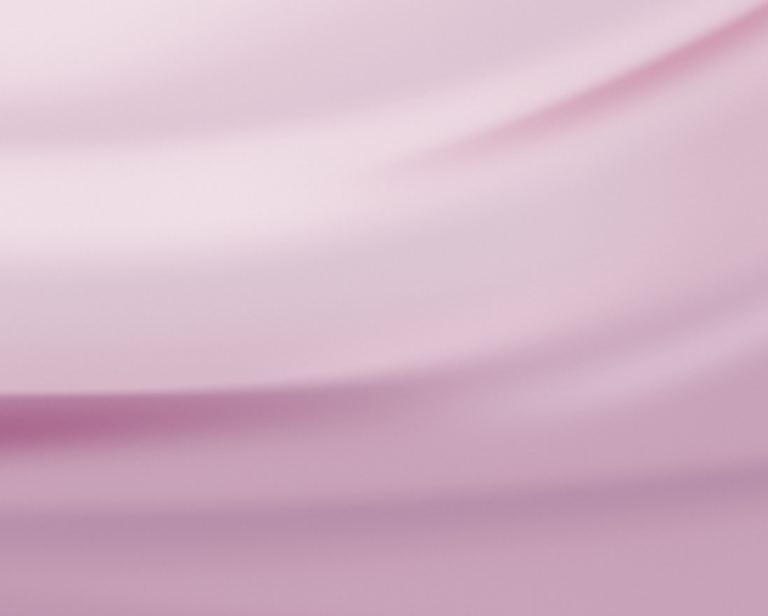
Give the GLSL for this background, as a Shadertoy shader.

```glsl
const vec3 PEARL = vec3(0.935, 0.868, 0.898);
const vec3 BLUSH = vec3(0.872, 0.765, 0.820);
const vec3 MIST  = vec3(0.862, 0.772, 0.825);
const vec3 ROSE  = vec3(0.840, 0.715, 0.782);
const vec3 MAUVE = vec3(0.786, 0.638, 0.722);
const vec3 PLUM  = vec3(0.715, 0.555, 0.665);
const vec3 WINE  = vec3(0.670, 0.400, 0.555);
const vec3 CREASE = vec3(0.810, 0.600, 0.695);

// Height of a fold line: cubic in x with coefficients k
float curve(float x, vec4 k) {
    return k.x + x * (k.y + x * (k.z + x * k.w));
}

// Soft ridge around d = 0 with separate widths on each side
float ridge(float d, float below, float above) {
    float t = d / (d < 0.0 ? below : above);
    return exp(-t * t);
}

vec2 hashGradient(vec2 cell) {
    vec2 q = vec2(dot(cell, vec2(127.1, 311.7)), dot(cell, vec2(269.5, 183.3)));
    return 2.0 * fract(sin(q) * 43758.5) - 1.0;
}

float gradientNoise(vec2 p) {
    vec2 i = floor(p), f = fract(p);
    vec2 u = f * f * f * (f * (f * 6.0 - 15.0) + 10.0);
    vec2 e = vec2(0.0, 1.0);
    float low = mix(dot(hashGradient(i), f),
                    dot(hashGradient(i + e.yx), f - e.yx), u.x);
    float high = mix(dot(hashGradient(i + e.xy), f - e.xy),
                     dot(hashGradient(i + e.yy), f - e.yy), u.x);
    return mix(low, high, u.y);
}

// Fine woven grain, summed over octaves
float grain(vec2 p) {
    float sum = 0.0, amplitude = 0.5;
    for (int i = 0; i < 3; i++) {
        sum += amplitude * gradientNoise(p);
        p = p * 2.03 + 17.0;
        amplitude *= 0.6;
    }
    return sum;
}

// Bright upper cloth with a grey valley and a pink crease
vec3 upperCloth(vec2 uv) {
    float x = uv.x;
    vec3 col = mix(PEARL, BLUSH, smoothstep(0.25, 1.1, x));

    float valley = uv.y - curve(x, vec4(0.787, 0.0, 0.29, 0.0));
    float valleyShade = ridge(valley, 0.045, mix(0.075, 0.26, smoothstep(0.0, 0.7, x)));
    col = mix(col, MIST - vec3(0.0, 0.012, 0.008), 0.82 * valleyShade);

    float crease = uv.y - curve(x, vec4(0.630, 0.019, 0.335, 0.0));
    float creaseFade = smoothstep(0.38, 0.95, x);
    col = mix(col, PEARL, 0.35 * ridge(crease - 0.06, 0.04, 0.04) * smoothstep(0.3, 0.7, x));
    col = mix(col, CREASE, 0.9 * creaseFade * ridge(crease, 0.045, 0.018));
    return col;
}

// Matte middle cloth, pinker toward its lower edge and right side
vec3 middleCloth(vec2 uv, float edge) {
    vec3 col = mix(ROSE, MIST, smoothstep(0.0, 0.17, edge));
    col = mix(col, ROSE, 0.75 * smoothstep(0.65, 1.0, uv.x));
    float sheen = uv.y - curve(uv.x, vec4(0.355, -0.05, 0.36, 0.0));
    float sheenFade = smoothstep(0.25, 0.5, uv.x) * (1.0 - smoothstep(0.65, 1.0, uv.x));
    return mix(col, BLUSH + 0.015, 0.7 * sheenFade * ridge(sheen, 0.055, 0.06));
}

// Deep lower cloth with a wine hollow, a pale lip and a plum fold
vec3 lowerCloth(vec2 uv, float edge) {
    float x = uv.x;
    vec3 col = MAUVE;
    col = mix(col, PLUM, 0.75 * ridge(edge + 0.025, 0.055, 0.05) * (1.0 - smoothstep(0.2, 0.75, x)));
    float hollow = uv.y - curve(x, vec4(0.302, 0.08, 0.0, 0.0));
    col = mix(col, WINE, 0.95 * ridge(hollow, 0.045, 0.052) * exp(-5.0 * x * x - 1.2 * x));

    float lip = uv.y - curve(x, vec4(0.512, -0.684, 0.65, 0.0));
    float lipFade = smoothstep(0.46, 0.85, x);
    col = mix(col, ROSE + vec3(0.01, 0.03, 0.025), 0.85 * lipFade * ridge(lip, 0.045, 0.055));
    col = mix(col, ROSE, 0.5 * lipFade * smoothstep(0.04, 0.16, lip));

    float fold = uv.y - curve(x, vec4(0.148, 0.0, 0.08, 0.0));
    col = mix(col, PLUM, 0.88 * ridge(fold, mix(0.075, 0.055, x), 0.032));
    return mix(col, PLUM, 0.5 * (1.0 - smoothstep(0.0, 0.08, uv.y + 0.12 * x)));
}

void mainImage(out vec4 fragColor, in vec2 fragCoord) {
    vec2 uv = fragCoord / iResolution.xy;
    vec2 p = fragCoord / iResolution.y;

    // Signed heights above the two main cloth edges
    float upperEdge = uv.y - curve(uv.x, vec4(0.580, -0.053, 0.333, 0.0));
    float lowerEdge = uv.y - curve(uv.x, vec4(0.360, 0.0, 0.046, 0.154));
    float softness = mix(0.010, 0.055, smoothstep(0.1, 1.0, uv.x));

    // Stack the cloth layers from bottom to top
    vec3 col = lowerCloth(uv, lowerEdge);
    col = mix(col, middleCloth(uv, lowerEdge), smoothstep(-softness, softness, lowerEdge));
    col = mix(col, upperCloth(uv), smoothstep(-0.055, 0.06, upperEdge));

    // Broad tonal drift and woven grain
    col += 0.008 * gradientNoise(p * vec2(3.0, 5.0));
    col += 0.016 * grain(p * vec2(110.0, 150.0));
    fragColor = vec4(clamp(col, 0.0, 1.0), 1.0);
}
```
